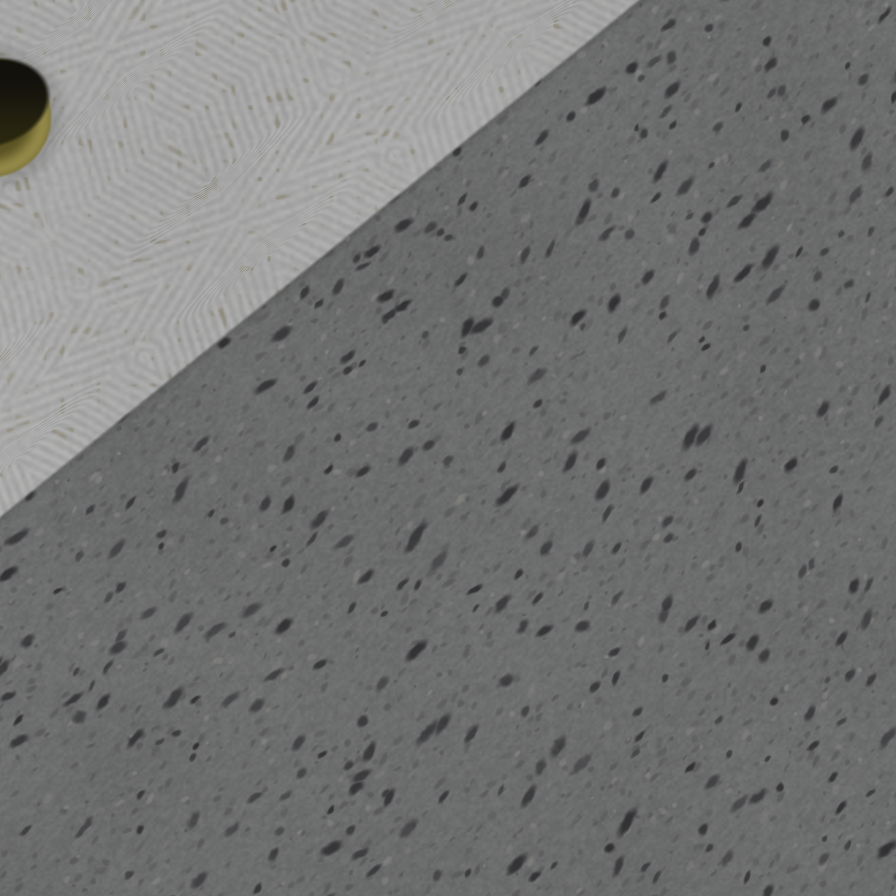
Reproduce this texture procedurally as a WebGL 2 fragment shader.

```glsl
#version 300 es
precision highp float;
// Speckled grey floor meeting a pale herringbone rug, with a dark olive-rimmed disc at the left.
uniform vec2 u_resolution;
out vec4 fragColor;

float hash(vec2 p) {
    vec3 q = fract(vec3(p.xyx) * 0.1031);
    q += dot(q, q.yzx + 33.33);
    return fract((q.x + q.y) * q.z);
}

float noise(vec2 p) {
    vec2 i = floor(p), f = fract(p);
    f = f * f * (3.0 - 2.0 * f);
    return mix(mix(hash(i), hash(i + vec2(1, 0)), f.x),
               mix(hash(i + vec2(0, 1)), hash(i + vec2(1, 1)), f.x), f.y);
}

vec2 rotate(vec2 p, float a) {
    return vec2(cos(a) * p.x + sin(a) * p.y, cos(a) * p.y - sin(a) * p.x);
}

// Coverage of slanted flakes scattered over a jittered grid
float flakes(vec2 p, float cell, float chance, vec2 size, float seed) {
    vec2 home = floor(p / cell);
    float cover = 0.0;
    for (int y = -1; y <= 1; y++) {
        for (int x = -1; x <= 1; x++) {
            vec2 id = home + vec2(x, y);
            vec2 key = id + seed;
            if (hash(key + 7.3) > chance) continue;
            vec2 jitter = vec2(hash(key + 19.1), hash(key + 41.7));
            float scale = mix(0.5, 1.15, hash(key + 63.9));
            float stretch = mix(0.55, 1.3, hash(key + 87.2));
            float angle = 0.72 + 0.25 * p.x + 0.6 * (hash(key + 5.8) - 0.5);
            vec2 q = rotate(p - (id + jitter) * cell, angle);
            q.y += 0.0025 * (noise(p * 150.0 + seed) - 0.5);
            float r = length(q / (size * scale * vec2(stretch, 1.0)));
            float strength = mix(0.55, 1.0, hash(key + 28.4));
            cover = max(cover, strength * (1.0 - smoothstep(0.45, 1.35, r)));
        }
    }
    return cover;
}

vec3 floorColor(vec2 p) {
    vec2 grain = rotate(p, 0.8);
    float tone = 0.422 + 0.035 * (noise(grain * vec2(130, 260)) - 0.5)
               + 0.03 * (noise(p * 330.0) - 0.5)
               + 0.02 * (noise(p * 7.0) - 0.5);
    vec3 color = tone * vec3(0.995, 1.0, 1.005);
    color = mix(color, vec3(0.32), 0.65 * flakes(p, 0.017, 0.48, vec2(0.0065, 0.0032), 211.0));
    color = mix(color, vec3(0.54, 0.54, 0.52), 0.6 * flakes(p, 0.031, 0.3, vec2(0.006, 0.0035), 503.0));
    color = mix(color, vec3(0.17, 0.17, 0.18), 0.9 * flakes(p, 0.031, 0.43, vec2(0.0125, 0.0051), 101.0));
    return color;
}

// Rug ribs zigzag across bands that lie along its edge
vec3 rugColor(vec2 p, float fromEdge) {
    vec2 q = rotate(p, 0.68);
    q += 0.008 * (vec2(noise(p * 12.0), noise(p * 12.0 + 50.0)) - 0.5);
    float zigzag = abs(fract(q.x / 0.36 + 0.1) - 0.5) * 0.36;
    float band = abs(fract(fromEdge / 0.24 + 0.12) - 0.5) * 0.24;
    float across = mix(band + 0.35 * zigzag, zigzag + 0.4 * band,
                       smoothstep(0.035, 0.055, band));
    float rib = sin(across * 520.0 + 1.2 * noise(p * 30.0));
    float tone = 0.655 + 0.022 * rib * mix(0.5, 1.2, noise(p * 14.0))
               + 0.035 * (noise(p * 190.0) - 0.5)
               + 0.025 * (noise(p * 5.0) - 0.5);
    float fleck = smoothstep(0.76, 0.95, noise(p * 100.0 + 30.0)) * (0.5 - 0.5 * rib);
    return tone * mix(vec3(1.0, 1.0, 0.998), vec3(0.9, 0.88, 0.8), fleck);
}

void main() {
    vec2 p = gl_FragCoord.xy / u_resolution;
    float px = 1.0 / min(u_resolution.x, u_resolution.y);

    // Straight rug edge, with a soft shadow on the floor side
    float fromEdge = dot(p - vec2(0.0, 0.423), vec2(-0.6288, 0.7776));
    vec3 ground = floorColor(p);
    ground *= 1.0 - 0.1 * smoothstep(-0.012, 0.0, fromEdge);
    vec3 color = mix(ground, rugColor(p, fromEdge),
                     smoothstep(-0.0015 - px, 0.0015 + px, fromEdge));

    // Disc: olive side wall below a near-black top
    float wall = (length((p - vec2(-0.013, 0.869)) / vec2(0.070, 0.067)) - 1.0) * 0.067;
    vec2 t = rotate(p - vec2(-0.012, 0.885), 0.25);
    float top = (length(t / vec2(0.067, 0.048)) - 1.0) * 0.048;
    color *= 1.0 - 0.12 * (1.0 - smoothstep(0.0, 0.025, wall));
    vec3 olive = mix(vec3(0.36, 0.33, 0.14), vec3(0.57, 0.53, 0.28),
                     smoothstep(-0.02, 0.0, -abs(wall + 0.008)));
    color = mix(olive, color, smoothstep(-0.001 - px, 0.001 + px, wall));
    vec3 hollow = mix(vec3(0.16, 0.15, 0.06), vec3(0.07, 0.065, 0.045), smoothstep(0.84, 0.92, p.y));
    color = mix(hollow, color, smoothstep(-0.002 - px, 0.002 + px, top));

    fragColor = vec4(color, 1.0);
}
```
